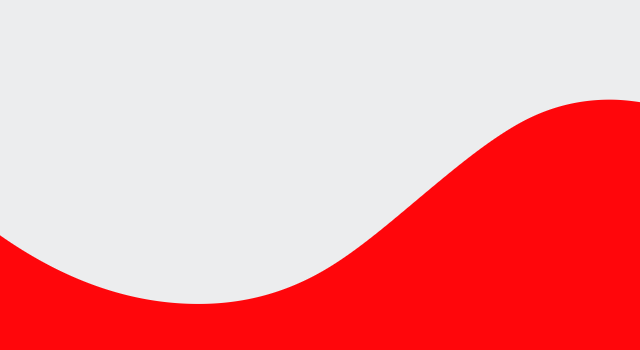
Give the GLSL for this background, as a Shadertoy shader.

```glsl
// Cubic span between two knots, each holding (x, height, slope)
float span(vec3 a, vec3 b, float x) {
    float width = b.x - a.x;
    float t = (x - a.x) / width;
    float s = 1.0 - t;
    return mix(a.y, b.y, t * t * (3.0 - 2.0 * t))
         + width * t * s * (a.z * s - b.z * t);
}

// Height of the wave: a wide trough on the left, a crest on the right
float waveHeight(float x) {
    vec3 knots[7] = vec3[7](
        vec3(0.0, 0.3278, -1.282),
        vec3(0.31, 0.1316, 0.0),
        vec3(0.5013, 0.2225, 1.029),
        vec3(0.6667, 0.4522, 1.525),
        vec3(0.8073, 0.6435, 1.05),
        vec3(0.9531, 0.7153, 0.0),
        vec3(1.0, 0.7081, -0.276));
    float height = knots[0].y;
    for (int i = 0; i < 6; i++) {
        if (x >= knots[i].x) height = span(knots[i], knots[i + 1], x);
    }
    return height;
}

void mainImage(out vec4 fragColor, in vec2 fragCoord) {
    vec2 uv = fragCoord / iResolution.xy;

    // Distance to the wave edge in pixels, corrected for its slope
    vec2 pixel = 1.0 / iResolution.xy;
    float height = waveHeight(uv.x);
    float rise = (waveHeight(uv.x + 0.5 * pixel.x) - waveHeight(uv.x - 0.5 * pixel.x)) / pixel.y;
    float edge = (height - uv.y) / pixel.y / sqrt(1.0 + rise * rise);

    // Flat red wave over pale grey
    vec3 paleGrey = vec3(0.924, 0.93, 0.935);
    vec3 red = vec3(1.0, 0.024, 0.043);
    fragColor = vec4(mix(paleGrey, red, clamp(edge + 0.5, 0.0, 1.0)), 1.0);
}
```
